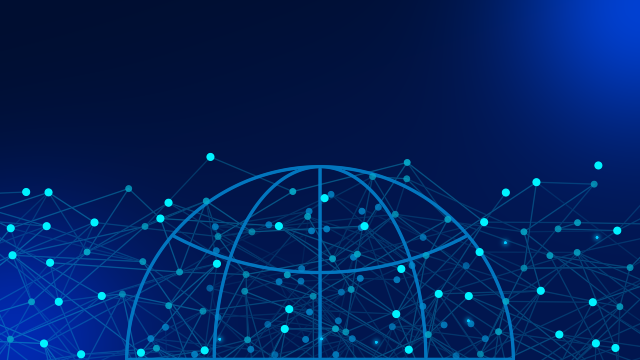
Write a WebGL 2 fragment shader that draws this background.

```glsl
#version 300 es
precision highp float;

uniform vec2 u_resolution;
out vec4 outColor;

const vec2 GLOBE = vec2(0.889, 0.0);
const float RADIUS = 0.537;

vec2 hash2(vec2 p) {
    vec3 q = fract(p.xyx * vec3(0.1031, 0.1030, 0.0973));
    q += dot(q, q.yzx + 33.33);
    return fract((q.xx + q.yz) * q.zy);
}

float segmentDistance(vec2 p, vec2 a, vec2 b) {
    vec2 ab = b - a;
    return length(p - a - ab * clamp(dot(p - a, ab) / dot(ab, ab), 0.0, 1.0));
}

float stroke(float d, float halfWidth, float px) {
    return 1.0 - smoothstep(halfWidth - 0.6 * px, halfWidth + 0.6 * px, abs(d));
}

// Jittered lattice point, in canvas heights
vec2 nodePosition(vec2 id, float cell, float seed) {
    return (id + 0.12 + 0.76 * hash2(id + seed)) * cell;
}

// The wide layer has a few peaks above its top row; the dense one fills the globe
bool nodeExists(vec2 id, vec2 pos, bool dense, float seed) {
    if (dense) return length(pos - GLOBE) < 0.5 && hash2(id + seed + 51.0).x < 0.7;
    bool peak = id.y == 5.0 && id.x > 0.0 && mod(id.x, 5.0) == 0.0;
    return id.y < 4.0 || peak || (id.y == 4.0 && hash2(id + seed + 51.0).x < 0.75);
}

// Adds links to x, dim dots to y and bright dots to z
vec3 network(vec2 p, float cell, bool dense, float seed, float px) {
    vec3 cover = vec3(0.0);
    vec2 home = floor(p / cell);
    for (float y = -2.0; y <= 2.0; y++)
    for (float x = -3.0; x <= 3.0; x++) {
        vec2 id = home + vec2(x, y);
        vec2 a = nodePosition(id, cell, seed);
        if (!nodeExists(id, a, dense, seed)) continue;

        vec2 kind = hash2(id + seed + 17.0);
        bool bright = !dense && kind.x < 0.5;
        float dot_ = stroke(length(p - a), bright ? 0.0112 : 0.0095, px);
        if (bright) cover.z = max(cover.z, dot_);
        else cover.y = max(cover.y, dot_ * mix(0.7, 1.0, kind.y));

        for (float k = 0.0; k < 4.0; k++) {
            vec2 offset = floor(hash2(id + seed + 7.3 * k + 90.0) * vec2(7.0, 5.0)) - vec2(3.0, 2.0);
            vec2 b = nodePosition(id + offset, cell, seed);
            if (offset == vec2(0.0) || !nodeExists(id + offset, b, dense, seed)) continue;
            float link = 1.0 - smoothstep(0.0, 0.0008 + px, segmentDistance(p, a, b));
            cover.x = max(cover.x, link * mix(0.35, 1.0, hash2(id + k + 130.0).x));
        }
    }
    return cover;
}

float globeLines(vec2 p, float px) {
    vec2 q = p - GLOBE;
    float inside = smoothstep(px, -px, length(q) - RADIUS);
    float rim = stroke(length(q) - RADIUS, 0.0047, px);
    float axis = stroke(q.x, 0.0047, px);
    float base = stroke(q.y - 0.002, 0.0045, px);
    float latitude = stroke(length(q - vec2(0.0, 1.109)) - 0.866, 0.0047, px);
    // Ellipse distance from the implicit form and its gradient
    vec2 radii = vec2(0.294, RADIUS);
    float k0 = length(q / radii);
    float k1 = length(q / (radii * radii));
    float meridian = stroke(k0 * (k0 - 1.0) / max(k1, 0.001), 0.0047, px);
    return max(rim, inside * max(max(axis, base), max(latitude, meridian)));
}

// Tiny glowing points, mostly on the right
float sparkles(vec2 p, float px) {
    float glow = 0.0;
    vec2 home = floor(p / 0.19);
    for (float y = -1.0; y <= 1.0; y++)
    for (float x = -1.0; x <= 1.0; x++) {
        vec2 id = home + vec2(x, y);
        if (id.y > 1.0 || id.x < 3.0 || hash2(id + 301.0).x > 0.6) continue;
        float d = length(p - nodePosition(id, 0.19, 211.0));
        glow = max(glow, max(stroke(d, 0.0045, px), 0.4 * exp(-d * d * 9000.0)));
    }
    return glow;
}

void main() {
    vec2 uv = gl_FragCoord.xy / u_resolution;
    vec2 p = gl_FragCoord.xy / u_resolution.y;
    float px = 1.0 / u_resolution.y;

    // Navy base with blue corner glows
    float lift = smoothstep(0.0, 1.0, 0.9 * (1.0 - uv.y) + 0.55 * uv.x);
    vec3 color = mix(vec3(0.0, 0.055, 0.19), vec3(0.004, 0.085, 0.31), lift);
    vec2 toRight = p - vec2(u_resolution.x * px, 1.0);
    vec2 toLeft = p - vec2(0.03, 0.06);
    color += vec3(0.0, 0.18, 0.56) * exp(-dot(toRight, toRight) * 8.0);
    color += vec3(0.0, 0.08, 0.39) * exp(-dot(toLeft, toLeft) * 8.0);

    vec3 wide = network(p, 0.105, false, 23.0, px);
    vec3 dense = network(p, 0.08, true, 71.0, px);

    // Links, globe, then dots from dim to bright
    float links = max(wide.x * mix(0.5, 0.36, uv.x), dense.x * 0.22);
    color = mix(color, vec3(0.04, 0.66, 0.82), links);
    color = mix(color, vec3(0.01, 0.49, 0.78), globeLines(p, px) * 0.93);
    color = mix(color, vec3(0.01, 0.54, 0.80), dense.y * 0.85);
    color = mix(color, vec3(0.02, 0.68, 0.80), wide.y * 0.9);
    color = mix(color, vec3(0.0, 0.95, 1.0), wide.z);
    color = mix(color, vec3(0.0, 0.78, 1.0), sparkles(p, px));

    outColor = vec4(color, 1.0);
}
```
